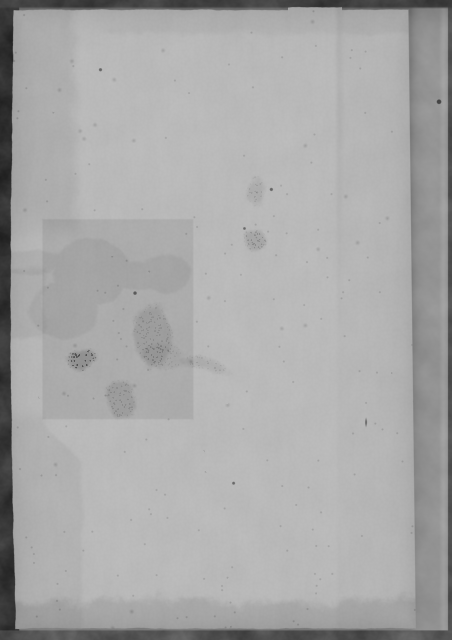
A WebGL 1 fragment shader for this texture:

```glsl
precision highp float;
// A worn sheet of grey paper pasted on a board, with a darker rectangular patch.
// Layered sines bend the edges and mottle the tone, ellipses form the stains,
// and cellular noise supplies the fibre grain and scattered specks.
uniform vec2 u_resolution;

vec2 hash2(vec2 p) {
  vec2 k = vec2(dot(p, vec2(127.1, 311.7)), dot(p, vec2(269.5, 183.3)));
  return fract(sin(k) * 43758.5);
}

// Distance to the nearest scattered point, and that point's random value.
vec2 cells(vec2 p) {
  vec2 base = floor(p), best = vec2(9.0, 0.0);
  for (int j = -1; j <= 1; j++) {
    for (int i = -1; i <= 1; i++) {
      vec2 id = base + vec2(float(i), float(j));
      vec2 h = hash2(id);
      float d = length(id + h - p);
      if (d < best.x) best = vec2(d, fract(h.x * 7.3 + h.y * 3.1));
    }
  }
  return best;
}

// Layered, rotated sines, roughly -1 to 1.
float waves(vec2 p) {
  float sum = 0.0, amp = 0.5;
  for (int i = 0; i < 5; i++) {
    sum += amp * sin(p.x + 1.7 * sin(p.y * 0.8)) * cos(p.y + 1.3 * sin(p.x * 0.7));
    p = mat2(1.2, 1.5, -1.5, 1.2) * p + 2.3;
    amp *= 0.6;
  }
  return sum;
}

float inside(float d, float soft) { return 1.0 - smoothstep(-soft, soft, d); }

float ellipse(vec2 p, vec2 c, vec2 r) {
  return (length((p - c) / r) - 1.0) * min(r.x, r.y);
}

float box(vec2 p, vec2 lo, vec2 hi) {
  vec2 d = max(lo - p, p - hi);
  return max(d.x, d.y);
}

float specks(vec2 p, float scale, float density, float size) {
  vec2 c = cells(p * scale);
  return step(1.0 - density, c.y) * inside(c.x - size, 0.12);
}

float dotMark(vec2 p, vec2 c, float r, float px) { return inside(length(p - c) - r, px); }

// Bare board, dark rim and the shadow beside the sheet.
float boardTone(vec2 p, float px, float mottle) {
  float tone = 0.58 + 0.035 * mottle - 0.08 * smoothstep(0.05, 0.0, p.y);
  tone -= 0.10 * exp(-max(p.x - 0.642, 0.0) * 110.0);
  tone += 0.04 * inside(abs(p.x - 0.693) - 0.004, 0.004);
  tone = mix(tone, 0.31 + 0.07 * mottle, smoothstep(-px, px, p.x - 0.700));
  tone = mix(tone, 0.20 + 0.09 * mottle, inside(p.x - 0.03, px));
  tone = mix(tone, 0.25 + 0.08 * mottle, inside(p.y - 0.012, 2.0 * px));
  return mix(tone, 0.32 + 0.09 * mottle, inside(0.985 - p.y, px));
}

// Broad discolouration of the sheet, returned as darkening.
float broadStains(vec2 p, float wob) {
  float leftTop = inside(p.x - 0.118 + wob, 0.012) * inside(p.y - 0.36, 0.03);
  float slant = 0.068 + 0.06 * smoothstep(0.655, 0.73, p.y);
  float leftLow = inside(p.x - slant + wob * 0.5, 0.005) * smoothstep(0.63, 0.67, p.y);
  float leftMid = inside(box(p, vec2(0.0, 0.42), vec2(0.07, 0.53)) + wob, 0.005);
  float foot = smoothstep(-0.008, 0.012, p.y - 0.937 + 2.0 * wob);
  float head = inside(p.y - 0.052 + wob, 0.006) * smoothstep(0.13, 0.18, p.x);
  float flap = smoothstep(-0.004, 0.004, p.x - 0.527);
  float crease = inside(abs(p.x - 0.53 + wob * 0.2) - 0.005, 0.005) * inside(p.y - 0.36, 0.2);
  return 0.045 * leftTop + 0.03 * leftLow + 0.035 * leftMid + 0.06 * foot
       + 0.025 * head + 0.012 * flap + 0.025 * crease;
}

// Overlapping tide marks across the upper part of the patch.
float cloud(vec2 p, float wob) {
  float d = ellipse(p, vec2(0.143, 0.425), vec2(0.060, 0.052));
  d = min(d, ellipse(p, vec2(0.262, 0.427), vec2(0.038, 0.030)));
  d = min(d, ellipse(p, vec2(0.205, 0.432), vec2(0.060, 0.021)));
  d = min(d, ellipse(p, vec2(0.100, 0.485), vec2(0.055, 0.045)));
  d = min(d, ellipse(p, vec2(0.045, 0.410), vec2(0.050, 0.020)));
  return inside(d + wob * 0.6, 0.003);
}

// A grainy stain: soft body plus dense dots.
float grainyStain(vec2 p, vec2 c, vec2 r, float wob, float body, float dots) {
  float m = inside(ellipse(p, c, r) + wob, 0.005);
  return m * (body + dots * specks(p, 260.0, 0.4, 0.35));
}

void main() {
  float px = 0.8 / u_resolution.y;
  vec2 p = gl_FragCoord.xy / u_resolution.y;
  p.y = 1.0 - p.y;
  float mottle = waves(p * 34.0);
  float wob = 0.007 * waves(p * 48.0 + 4.0);

  // Sheet outline with slightly torn sides.
  float left = 0.0185 - 0.005 * sin(p.y * 3.9 - 0.6) + 0.006 * p.y;
  float right = 0.638 + 0.012 * p.y + 0.2 * wob;
  float top = 0.0155 - 0.004 * step(0.45, p.x) * step(p.x, 0.535);
  float sheet = box(p, vec2(left, top), vec2(right, 0.982)) + 0.2 * wob;

  // Paper tone, patch and stains.
  float paper = 0.725 + 0.010 * mottle + 0.012 * (0.5 - cells(p * 190.0).x);
  paper += 0.005 * waves(vec2(p.x * 160.0, p.y * 25.0));
  paper -= broadStains(p, wob) + 0.05 * exp(sheet * 45.0);
  paper -= 0.052 * inside(box(p, vec2(0.0664, 0.3425), vec2(0.302, 0.655)), 1.5 * px);
  paper -= 0.032 * cloud(p, wob);
  paper -= grainyStain(p, vec2(0.238, 0.525), vec2(0.028, 0.046), wob, 0.06, 0.06);
  paper -= grainyStain(p, vec2(0.255, 0.556), vec2(0.030, 0.016), wob, 0.03, 0.04);
  paper -= grainyStain(p, vec2(0.189, 0.623), vec2(0.021, 0.030), wob, 0.06, 0.07);
  paper -= grainyStain(p, vec2(0.125, 0.560), vec2(0.021, 0.015), wob, 0.10, 0.25);
  float bend = 0.566 + 5.0 * (p.x - 0.30) * (p.x - 0.30);
  paper -= grainyStain(p, vec2(0.322, bend), vec2(0.030, 0.009), wob * 0.6, 0.05, 0.06);
  paper -= grainyStain(p, vec2(0.400, 0.377), vec2(0.015, 0.015), wob, 0.07, 0.10);
  paper -= grainyStain(p, vec2(0.401, 0.296), vec2(0.011, 0.018), wob, 0.05, 0.06);
  paper -= 0.09 * specks(p, 95.0, 0.035, 0.14) + 0.10 * specks(p + 3.0, 38.0, 0.03, 0.08);

  float tone = mix(boardTone(p, px, mottle), paper, inside(sheet, px));

  // Ink flecks.
  float ink = dotMark(p, vec2(0.157, 0.109), 0.0024, px) + dotMark(p, vec2(0.211, 0.458), 0.0026, px);
  ink += dotMark(p, vec2(0.424, 0.296), 0.0024, px) + dotMark(p, vec2(0.382, 0.357), 0.0020, px);
  ink += dotMark(p, vec2(0.365, 0.755), 0.0022, px) + dotMark(p, vec2(0.686, 0.159), 0.0035, px);
  ink += inside(ellipse(p, vec2(0.572, 0.660), vec2(0.0014, 0.005)), px);
  gl_FragColor = vec4(vec3(tone - 0.32 * min(ink, 1.0)), 1.0);
}
```
